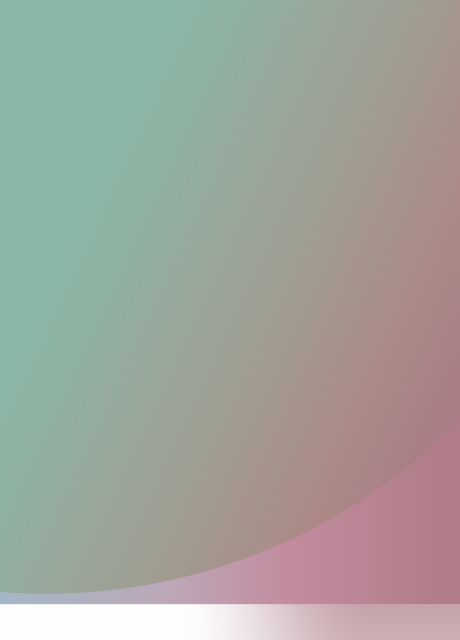
Reproduce this background procedurally as a Shadertoy shader.

```glsl
// Soft abstract backdrop: a large disc with a slanted teal-to-rose gradient
// lies over a blue-to-pink band, above a pale strip that fades to mauve.
// Colour ramps are chained linear mixes; edges are antialiased distances.

const vec2 DISC_CENTER = vec2(0.0716, 0.9772);
const float DISC_RADIUS = 0.905;
const float STRIP_HEIGHT = 0.056;
const float GRADIENT_ANGLE = 0.4363; // 25 degrees below horizontal

// Linear position of x between two stops, clamped to 0..1
float ramp(float from, float to, float x) {
    return clamp((x - from) / (to - from), 0.0, 1.0);
}

// Coverage of a shape from its signed distance (negative inside)
float coverage(float signedDistance, float pixel) {
    return clamp(0.5 - signedDistance / pixel, 0.0, 1.0);
}

// Slanted gradient of the disc, running from upper left to lower right
vec3 discColor(vec2 p) {
    vec2 axis = vec2(cos(GRADIENT_ANGLE), sin(GRADIENT_ANGLE));
    float t = dot(vec2(p.x, 1.0 - p.y), axis);
    vec3 teal = vec3(0.537, 0.722, 0.655);
    vec3 sage = vec3(0.620, 0.627, 0.580);
    vec3 clay = vec3(0.671, 0.541, 0.529);
    vec3 rose = vec3(0.663, 0.494, 0.522);
    vec3 color = mix(teal, sage, ramp(0.240, 0.566, t));
    color = mix(color, clay, ramp(0.566, 0.781, t));
    return mix(color, rose, ramp(0.781, 0.898, t));
}

// Horizontal gradient of the band below the disc
vec3 bandColor(float x) {
    vec3 blue = vec3(0.640, 0.720, 0.780);
    vec3 lilac = vec3(0.741, 0.655, 0.718);
    vec3 pink = vec3(0.761, 0.549, 0.620);
    vec3 dustyRose = vec3(0.690, 0.490, 0.537);
    vec3 color = mix(blue, lilac, ramp(0.0, 0.270, x));
    color = mix(color, pink, ramp(0.270, 0.450, x));
    return mix(color, dustyRose, ramp(0.450, 0.690, x));
}

// Pale strip: white at the left, mauve at the right, lighter downwards
vec3 stripColor(vec2 p) {
    vec3 white = vec3(0.996);
    vec3 mauve = vec3(0.770, 0.640, 0.668);
    vec3 paleMauve = vec3(0.800, 0.685, 0.708);
    float depth = 1.0 - ramp(0.0, STRIP_HEIGHT, p.y);
    vec3 tint = mix(mauve, paleMauve, depth);
    return mix(white, tint, smoothstep(0.270, 0.580, p.x));
}

void mainImage(out vec4 fragColor, in vec2 fragCoord) {
    // Canvas height is one unit
    vec2 p = fragCoord / iResolution.y;
    float pixel = 1.0 / iResolution.y;

    // Layers from back to front
    vec3 color = bandColor(p.x);
    float discDistance = length(p - DISC_CENTER) - DISC_RADIUS;
    color = mix(color, discColor(p), coverage(discDistance, pixel));
    color = mix(color, stripColor(p), coverage(p.y - STRIP_HEIGHT, pixel));

    fragColor = vec4(color, 1.0);
}
```
